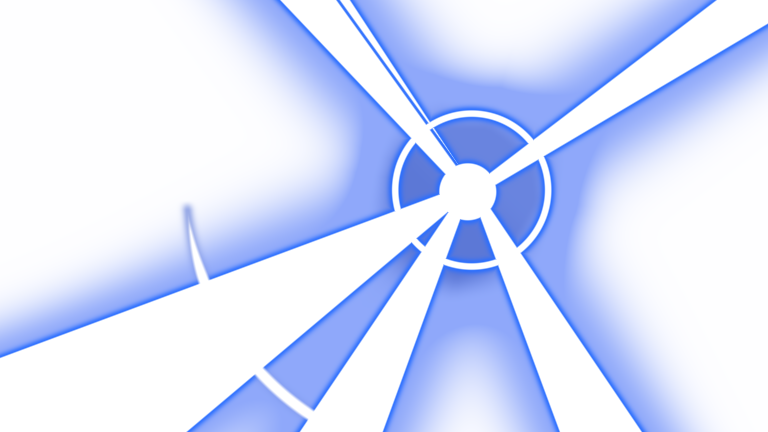
Reproduce this background procedurally as a Shadertoy shader.

```glsl
// White wedge beams radiate from an off-centre hub with a thin ring, over blue glow.
// Each beam is the overlap of half planes; the glows add up by distance, so
// narrow pockets turn deeper blue while open areas fade to white.

// Signed distance to a straight edge leaving the hub at an angle, shifted sideways
float edgeLine(vec2 q, float angle, float shift) {
    return dot(q, vec2(-sin(angle), cos(angle))) - shift;
}

// beam = (clockwise angle, shift, counterclockwise angle, shift)
float beamDistance(vec2 q, vec4 beam) {
    float axis = 0.5 * (beam.x + beam.z);
    float sides = max(-edgeLine(q, beam.x, beam.y), edgeLine(q, beam.z, beam.w));
    return max(sides, -dot(q, vec2(cos(axis), sin(axis))));
}

float falloff(float d, float reach) {
    float t = max(d, 0.0) / reach;
    return exp(-t * t);
}

void mainImage(out vec4 fragColor, in vec2 fragCoord) {
    float pixel = 1.0 / iResolution.y;
    vec2 q = fragCoord * pixel - vec2(0.5 * iResolution.x * pixel + 0.194, 0.556);
    float radius = length(q);
    float reach = mix(0.118, 0.083, smoothstep(0.2, 1.1, radius));

    // Hub and ring
    float hub = radius - 0.066;
    float ring = abs(length(q - vec2(0.009, 0.004)) - 0.177) - 0.0075;
    float shape = min(hub, ring);
    float glow = falloff(hub, 0.075) + 0.8 * falloff(ring, 0.085);

    // Beams
    vec4 beams[5] = vec4[5](
        vec4(0.5345, -0.019, 0.652, 0.0034),
        vec4(2.1513, -0.0153, 2.330, 0.0095),
        vec4(3.4976, -0.017, 3.8415, 0.006),
        vec4(4.118, -0.011, 4.3627, 0.0055),
        vec4(5.0673, 0.0066, 5.308, 0.0217));
    for (int i = 0; i < 5; i++) {
        float beam = beamDistance(q, beams[i]);
        glow += falloff(beam, reach);
        // A hairline slit splits the second beam
        if (i == 1) beam = max(beam, 0.0032 - abs(edgeLine(q, 2.1956, -0.016)));
        shape = min(shape, beam);
    }

    // Layered blues, brightest along the rims
    vec3 color = mix(vec3(0.995, 0.995, 1.0), vec3(0.56, 0.66, 0.98), min(glow, 1.0));
    float shade = smoothstep(1.7, 3.3, glow) * (0.75 + 0.25 * smoothstep(0.1, -0.1, q.x + q.y));
    color = mix(color, vec3(0.36, 0.47, 0.84), shade);
    color = mix(color, vec3(0.16, 0.43, 1.0), 0.95 * falloff(shape, 0.0095));

    // Wide soft arc, tapering to a smoky tip on the left
    float angle = mod(atan(q.y, q.x), 6.28319);
    float arc = abs(radius - 0.65 + 0.02 * (angle - 3.2));
    float taper = smoothstep(3.17, 3.5, angle);
    float span = smoothstep(3.17, 3.21, angle) * (1.0 - smoothstep(4.12, 4.14, angle));
    float halo = falloff(arc - 0.008 * taper, 0.012) * span;
    color = mix(color, vec3(0.42, 0.52, 0.86), 0.7 * halo * (1.0 - 0.55 * taper));
    float arcWidth = 0.013 * taper;
    float arcFill = 1.0 - smoothstep(arcWidth - 0.005, arcWidth + 0.004, arc);
    color = mix(color, vec3(1.0), arcFill * span * smoothstep(0.0, 0.3, taper));

    // Solid white shapes
    color = mix(color, vec3(1.0), 1.0 - smoothstep(-pixel, pixel, shape));
    fragColor = vec4(color, 1.0);
}
```
